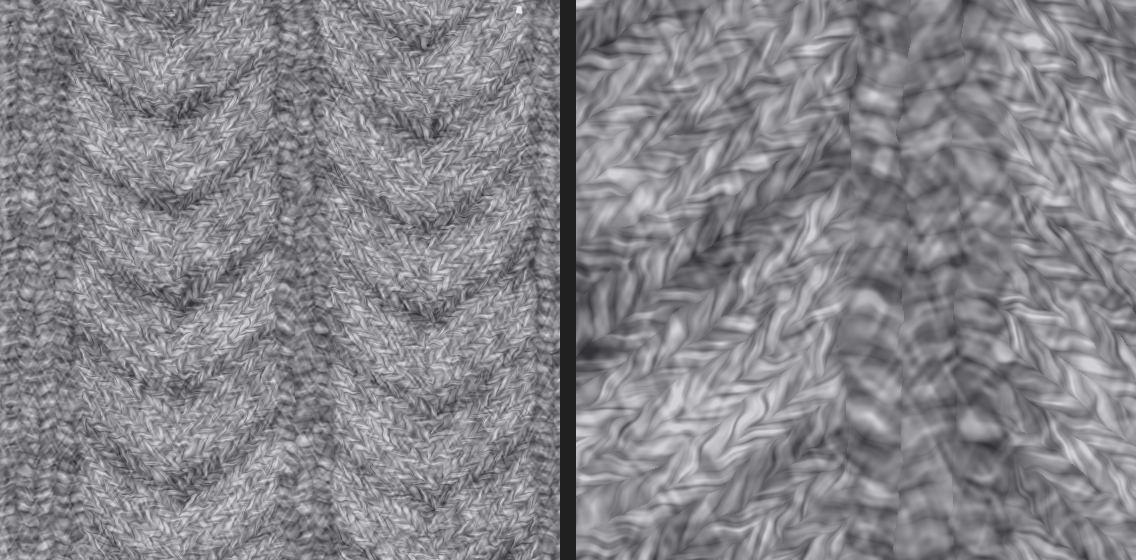
Left: the whole. Right: its middle third, enlarged.
A Shadertoy shader for this texture:

```glsl
// Grey wool knit: two upright cables of overlapping chevron strands on a purl ground.
// Each cable folds about its axis into sheared lobes; both areas share one slanted
// stitch function, then wool hairs and soft mottling are laid over everything.

const float CABLES = 2.0;
const float CABLE_X = 0.328;        // axis of the first cable at the bottom
const float CABLE_LEAN = 0.026;     // drift to the left toward the top
const float CABLE_SPACING = 0.453;
const float HALF_WIDTH = 0.182;
const float LOBE_PERIOD = 0.165;    // about six lobes from top to bottom
const float LOBE_RISE = 0.13;       // climb of a strand from axis to outer edge
const float LOBE_PHASE = 0.70;
const float STRAND_COLUMNS = 8.0;   // stitch legs across one strand
const vec2 STRAND_DIR = vec2(0.81, 0.58);
const vec2 PURL_CELL = vec2(0.033, 0.0215);
const float LEG_PITCH = 0.0215;
const float PURL_TILT = 0.45;
const float LEG_TILT = 1.25;
const float BASE_TONE = 0.52;
const vec3 WOOL_TINT = vec3(0.0, -0.002, 0.019);
const vec2 LINT_POS = vec2(0.927, 0.983);
const vec3 LINT_COLOR = vec3(0.90, 0.91, 0.93);

float hash(vec2 p) {
    vec3 q = fract(vec3(p.xyx) * 0.1031);
    q += dot(q, q.yzx + 33.33);
    return fract((q.x + q.y) * q.z);
}

float noise(vec2 p) {
    vec2 i = floor(p), f = fract(p);
    f = f * f * (3.0 - 2.0 * f);
    return mix(mix(hash(i), hash(i + vec2(1, 0)), f.x),
               mix(hash(i + vec2(0, 1)), hash(i + vec2(1, 1)), f.x), f.y);
}

// Zero-centred fuzz, also used to fray the stitch outlines
vec2 warp(vec2 p) {
    return vec2(noise(p), noise(p + 71.3)) - 0.5;
}

// Tone of slanted yarn legs; q is counted in columns and rows
float stitches(vec2 q, float tilt, float seed) {
    float col = floor(q.x);
    float l = q.x - col - 0.5;
    float lean = mod(col, 2.0) * 2.0 - 1.0;
    float w = q.y + lean * tilt * l + 0.6 * hash(vec2(col, seed));
    float row = floor(w);
    float m = w - row - 0.5;
    float body = (1.0 - 4.0 * m * m) * (1.0 - 2.8 * l * l);
    float fibre = noise(vec2(w * 5.0, l * 2.0 + col * 7.0 + seed * 31.0));
    float shade = hash(vec2(col + seed * 17.0, row)) - 0.5;
    return 0.20 * (body - 0.5) + 0.24 * (fibre - 0.5) * (0.4 + 0.6 * body)
         + 0.13 * shade * body;
}

// Thin hairs running at a given angle
float hairs(vec2 p, float angle) {
    float c = cos(angle), s = sin(angle);
    vec2 r = vec2(c * p.x + s * p.y, c * p.y - s * p.x);
    r += 0.014 * warp(p * 24.0 + angle * 9.0);
    return noise(r * vec2(48.0, 230.0) + angle * 40.0) - 0.5;
}

void mainImage(out vec4 fragColor, in vec2 fragCoord) {
    vec2 uv = fragCoord / iResolution.xy;
    vec2 p = uv + 0.012 * warp(uv * 17.0) + 0.006 * warp(uv * 90.0);

    // Nearest cable, folded about its wavering axis
    float x = p.x - CABLE_X + CABLE_LEAN * p.y;
    float cable = clamp(floor(x / CABLE_SPACING + 0.5), 0.0, CABLES - 1.0);
    x -= cable * CABLE_SPACING;
    float edge = abs(x) / HALF_WIDTH;
    x += 0.010 * sin(6.2832 * p.y / LOBE_PERIOD) * (1.0 - smoothstep(0.0, 0.6, edge));
    float side = step(0.0, x);
    float a = abs(x), d = a / HALF_WIDTH;

    // Strand lobes climb outward and steepen at the rim
    float climb = LOBE_RISE * (0.8 * d + 0.2 * d * d * d);
    float v = (p.y - climb) / LOBE_PERIOD - LOBE_PHASE - 0.07 * side + 0.18 * cable;
    float f = fract(v);
    float pocket = 1.0 - smoothstep(0.0, 0.38, d);
    float seam = smoothstep(0.0, 0.24 + 0.2 * pocket, f) * (1.0 - smoothstep(0.80, 1.0, f));
    float swell = 4.0 * f * (1.0 - f);

    // Cable tone: legs follow the strand, seams and pockets sink
    float along = dot(vec2(a, p.y), STRAND_DIR);
    float seed = 1.0 + side + 2.0 * cable;
    float strand = stitches(vec2(v * STRAND_COLUMNS, along / LEG_PITCH), LEG_TILT, seed);
    strand += 0.035 - 0.13 * (1.0 - seam) * (0.75 + 0.45 * pocket) + 0.03 * swell;

    // Purl ground tone, shaded beside the cables
    float purl = stitches(p / PURL_CELL, PURL_TILT, 9.0) - 0.025;
    purl -= 0.05 * (1.0 - smoothstep(0.95, 1.18, d));
    float selvedge = 1.0 - smoothstep(0.008, 0.014, p.x);
    purl += 0.07 * selvedge - 0.07 * exp(-pow((p.x - 0.017) / 0.004, 2.0));

    float rim = d / (0.93 + 0.07 * swell);
    float tone = BASE_TONE + mix(strand, purl, smoothstep(0.95, 1.05, rim));

    // Wool hairs and uneven dye
    tone += 0.17 * (hairs(uv, 1.05) + hairs(uv, 2.1)) + 0.10 * hairs(uv, 0.2);
    tone += 0.09 * (noise(uv * 28.0) - 0.5) + 0.05 * (noise(uv * 7.0 + 5.0) - 0.5);
    vec3 color = vec3(clamp(tone, 0.2, 0.82)) + WOOL_TINT;

    // One stray fleck of lint
    float lint = length((uv - LINT_POS) * vec2(1.0, 1.3) + 0.012 * warp(uv * 120.0));
    color = mix(color, LINT_COLOR, 1.0 - smoothstep(0.006, 0.010, lint));

    fragColor = vec4(color, 1.0);
}
```
